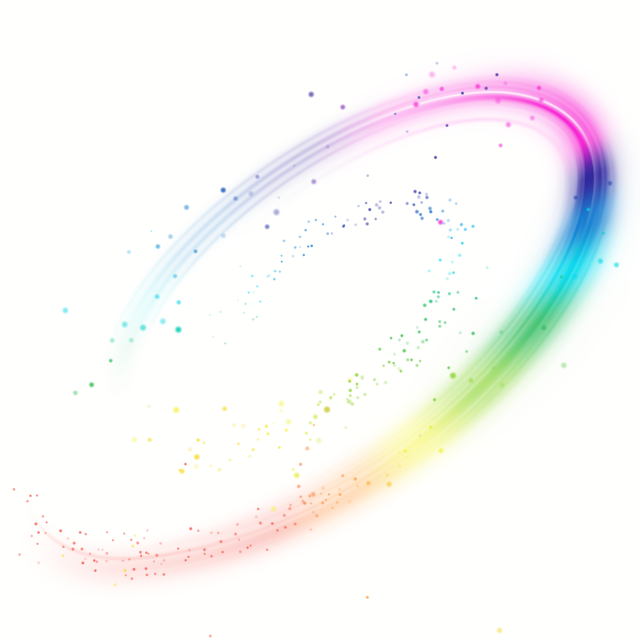
Write a Shadertoy shader that draws this background.

```glsl
const float TAU = 6.2831853;
const vec2 CENTER = vec2(0.46, 0.495);
const vec2 REACH = vec2(0.467, 0.362);
const float TILT = 0.88;
const float COARSE_CELLS = 40.0;
const float FINE_CELLS = 95.0;
const float COARSE_RADIUS = 0.0058;
const float FINE_RADIUS = 0.0029;
const float COARSE_CHANCE = 0.34;
const float FINE_CHANCE = 0.48;
const vec3 PAPER = vec3(1.0, 1.0, 0.995);
const vec3 SPECTRUM[9] = vec3[9](
    vec3(0.96, 0.32, 0.28), vec3(1.00, 0.60, 0.25), vec3(0.96, 0.95, 0.20),
    vec3(0.55, 0.83, 0.20), vec3(0.17, 0.73, 0.36), vec3(0.05, 0.86, 0.93),
    vec3(0.10, 0.50, 0.82), vec3(0.20, 0.16, 0.62), vec3(0.97, 0.16, 0.83));

float hash(vec2 p) {
    return fract(sin(dot(p, vec2(127.1, 311.7))) * 43758.5453);
}

float noise(vec2 p) {
    vec2 i = floor(p), f = fract(p);
    f = f * f * (3.0 - 2.0 * f);
    return mix(mix(hash(i), hash(i + vec2(1, 0)), f.x),
               mix(hash(i + vec2(0, 1)), hash(i + vec2(1, 1)), f.x), f.y);
}

float bell(float x, float middle, float width) {
    float d = (x - middle) / width;
    return exp(-d * d);
}

float band(float x, float a, float b, float c, float d) {
    return smoothstep(a, b, x) * (1.0 - smoothstep(c, d, x));
}

// Colour runs up and down the spectrum along the spiral
vec3 spiralColor(float t) {
    float outer = min(7.0 + 4.2 * t, 8.0 - 2.6 * (t - 1.2));
    float inner = min(2.0 + 1.95 * (t - 4.6), 7.0 - 1.8 * (t - 7.2));
    float k = clamp(max(outer, inner), t > 0.0 ? 1.7 : 0.0, 7.999);
    int i = int(k);
    return mix(SPECTRUM[i], SPECTRUM[i + 1], smoothstep(0.0, 1.0, fract(k)));
}

float spiralRadius(float t) {
    float r = mix(1.0, 0.54, smoothstep(0.75, 3.5, t));
    r = mix(r, 0.24, smoothstep(6.6, 9.2, t));
    r -= 0.08 * (1.0 - smoothstep(-3.1, -2.1, t));
    float swell = sin(0.5 * (t + 1.3));
    return r * (1.0 + 0.09 * exp(-8.0 * swell * swell));
}

// Angle, elliptic radius and canvas length per unit of that radius
vec3 spiralSpace(vec2 p) {
    vec2 q = (p - CENTER) / REACH;
    float c = cos(TILT), s = sin(TILT);
    vec2 e = vec2(q.x, (q.y - q.x * c) / s);
    float rho = max(length(e), 1e-4);
    vec2 slope = vec2(e.x - e.y * c / s, e.y / s) / (REACH * rho);
    return vec3(atan(e.y, e.x), rho, 1.0 / length(slope));
}

float ribbon(float t, float s) {
    float strength = t < 0.0 ? 0.95 * exp(-t * t / 1.6)
                             : 0.45 * exp(-t / 0.3) + 0.5 * exp(-t / 1.3);
    float width = mix(0.012, 0.036, smoothstep(-2.8, -1.2, t))
                * mix(1.0, 0.66, smoothstep(-0.5, 0.2, t))
                * mix(1.0, 0.65, smoothstep(1.6, 2.8, t));
    float streak = noise(vec2(s * 240.0, t * 2.0));
    float body = exp(-pow(abs(s) / width, 2.8)) * strength * (0.66 + 0.5 * streak);

    // Soft halos
    float haze = 0.12 * bell(s, 0.018, 0.022) * band(t, -2.8, -2.0, -1.7, -1.1);
    haze += 0.08 * bell(s, 0.0, 0.05) * band(t, -1.5, -0.8, -0.2, 0.2);
    haze += 0.26 * bell(s, 0.023, 0.025) * bell(t, 0.4, 0.5);
    haze += 0.25 * bell(s, -0.03, 0.024) * bell(t, 0.15, 0.35) * (0.7 + 0.6 * streak);
    haze += 0.09 * bell(s, -0.02, 0.025) * bell(t, 1.0, 0.5);

    // Fine lines
    float lines = 0.5 * bell(s, -0.008, 0.005) * bell(t, 0.5, 0.45);
    lines += 0.12 * bell(s, -0.046, 0.004) * bell(t, 0.8, 0.5);
    lines += 0.12 * bell(s, 0.0, 0.003) * band(t, -2.9, -2.5, -2.1, -1.6);
    for (int i = 0; i < 4; i++)
        lines += 0.1 * bell(s, (float(i) - 1.5) * 0.013, 0.003) * band(t, 1.0, 1.5, 1.7, 2.8);
    float gleam = 0.75 * bell(s, 0.0, 0.002) * band(t, 0.1, 0.4, 1.0, 1.5);
    return clamp((body + haze + lines) * (1.0 - gleam), 0.0, 1.0)
         * band(t, -3.1, -2.4, 2.5, 3.14);
}

// One jittered grid of dots that gather along both turns
vec3 scatterDots(vec3 color, vec2 p, float cells, bool fine, float pixel) {
    for (int j = 0; j < 9; j++) {
        vec2 id = floor(p * cells) + vec2(j % 3 - 1, j / 3 - 1);
        vec2 spot = (id + vec2(hash(id), hash(id + 41.3))) / cells;
        vec3 space = spiralSpace(spot);
        for (int turn = 0; turn < 2; turn++) {
            float t = space.x + TAU * float(turn);
            float s = (space.y - spiralRadius(t)) * space.z;
            float coarseGate = band(t, -1.6, -0.8, 4.8, 5.5) * (1.0 - 0.5 * bell(t, -0.2, 0.8));
            float fineGate = band(t, -3.1, -2.5, -1.6, -1.1) + band(t, 3.6, 5.2, 8.3, 9.3);
            float chance = fine ? FINE_CHANCE * fineGate * bell(s, 0.0, 0.023)
                                : COARSE_CHANCE * coarseGate * bell(s, 0.0, 0.048);
            if (hash(id + 17.7 + float(turn)) >= chance) continue;
            float size = mix(0.5, 1.0, hash(id + 73.1));
            float radius = size * (fine ? FINE_RADIUS : COARSE_RADIUS);
            radius *= 1.0 - 0.45 * smoothstep(6.8, 8.4, t);
            radius *= mix(0.75, 1.0, smoothstep(-1.9, -1.2, t));
            float dotMask = 1.0 - smoothstep(radius * 0.25, radius + pixel, length(p - spot));
            float opacity = mix(0.2, 0.9, hash(id + 91.9)) * (1.0 - 0.5 * smoothstep(7.5, 9.0, t));
            color = mix(color, spiralColor(t), dotMask * opacity);
        }
    }
    return color;
}

void mainImage(out vec4 fragColor, in vec2 fragCoord) {
    float pixel = 1.0 / min(iResolution.x, iResolution.y);
    vec2 p = (fragCoord - 0.5 * iResolution.xy) * pixel + 0.5;
    vec3 space = spiralSpace(p);
    float offset = (space.y - spiralRadius(space.x)) * space.z;
    vec3 color = mix(PAPER, spiralColor(space.x), ribbon(space.x, offset));
    color = scatterDots(color, p, COARSE_CELLS, false, pixel);
    color = scatterDots(color, p, FINE_CELLS, true, pixel);
    fragColor = vec4(color, 1.0);
}
```
